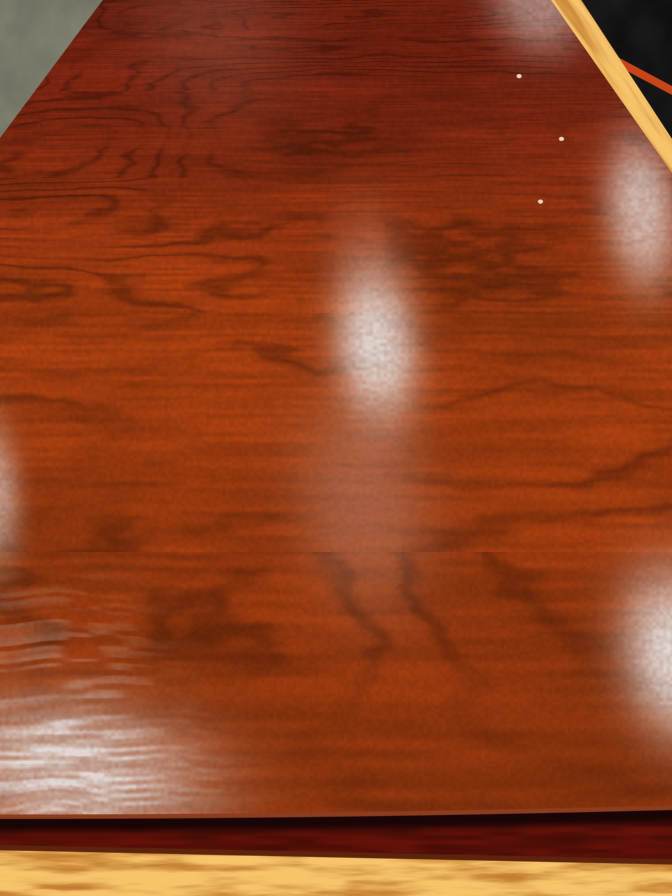
This texture is drawn by a Shadertoy shader. Its source:

```glsl
float hash(vec2 p) {
    vec3 q = fract(p.xyx * 0.1031);
    q += dot(q, q.yzx + 33.33);
    return fract((q.x + q.y) * q.z);
}

float noise(vec2 p) {
    vec2 i = floor(p), f = fract(p);
    f = f * f * (3.0 - 2.0 * f);
    return mix(mix(hash(i), hash(i + vec2(1, 0)), f.x),
               mix(hash(i + vec2(0, 1)), hash(i + vec2(1, 1)), f.x), f.y);
}

float fbm(vec2 p) {
    float sum = 0.0, amp = 0.5;
    for (int i = 0; i < 4; i++) {
        sum += amp * noise(p);
        p = p * 2.03 + 7.1;
        amp *= 0.5;
    }
    return sum;
}

// Antialiased step: 1 where the signed distance is positive
float inside(float d) {
    float w = 0.9 / iResolution.y;
    return smoothstep(-w, w, d);
}

// Soft elliptical reflection
float glow(vec2 uv, vec2 centre, vec2 radius) {
    vec2 d = (uv - centre) / radius;
    d.x += 0.15 * d.y;
    return exp(-pow(dot(d, d), 1.3));
}

vec3 cherryWood(vec2 uv) {
    // Perspective of the table top
    float depth = 1.0 / (1.345 - uv.y);
    vec2 p = vec2((uv.x - 0.49) * depth, depth);

    vec3 col = mix(vec3(0.58, 0.215, 0.055), vec3(0.43, 0.125, 0.06), smoothstep(0.62, 0.95, uv.y));
    float plank = floor((depth - 0.24) * 2.5);
    col *= 0.94 + 0.13 * hash(vec2(plank, 4.0));
    col *= 0.83 + 0.34 * fbm(p * vec2(2.5, 9.0) + 3.0);

    // Nested cathedral rings and fine streaks
    float field = noise(p * vec2(1.7, 4.6) + vec2(2.3, plank * 3.7)) + 0.22 * fbm(p * vec2(5.0, 14.0));
    float ring = pow(0.5 + 0.5 * cos(field * 44.0), 5.0);
    float fade = smoothstep(0.3, 0.6, noise(p * vec2(3.0, 8.0) + 20.0));
    col *= 1.0 - 0.24 * ring * (0.25 + 0.75 * fade);
    col *= 0.91 + 0.18 * noise(p * vec2(7.0, 130.0) + fbm(p * 6.0));
    return col * (0.95 + 0.1 * noise(uv * vec2(210.0, 280.0)));
}

vec3 addReflections(vec3 col, vec2 uv) {
    float streak = noise(uv * vec2(18.0, 210.0) + 3.0 * noise(uv * 12.0));
    float grit = 0.84 + 0.2 * noise(uv * vec2(190.0, 260.0)) + 0.12 * (streak - 0.5);

    float pink = 0.46 * glow(uv, vec2(0.54, 0.44), vec2(0.10, 0.12))
               + 0.20 * glow(uv, vec2(0.32, 0.97), vec2(0.12, 0.10))
               + 0.22 * glow(uv, vec2(0.55, 0.71), vec2(0.06, 0.07));
    float white = 0.93 * glow(uv, vec2(0.56, 0.615), vec2(0.062, 0.085))
                + 0.78 * glow(uv, vec2(0.955, 0.765), vec2(0.055, 0.085))
                + 0.95 * glow(uv, vec2(1.01, 0.27), vec2(0.085, 0.095))
                + 0.60 * glow(uv, vec2(-0.01, 0.45), vec2(0.04, 0.08))
                + 0.55 * glow(uv, vec2(0.80, 1.0), vec2(0.07, 0.06));
    // Streaky sheen near the front left corner
    white += glow(uv, vec2(0.10, 0.135), vec2(0.20, 0.085)) * (0.65 + 0.4 * streak);
    white += 0.25 * glow(uv, vec2(0.06, 0.26), vec2(0.16, 0.09)) * smoothstep(0.4, 0.9, streak);

    col = mix(col, vec3(0.75, 0.56, 0.50), clamp(pink * grit, 0.0, 1.0));
    return mix(col, vec3(0.89, 0.86, 0.85), clamp(white * grit, 0.0, 0.97));
}

vec3 paleWood(vec2 p) {
    float grain = fbm(p * vec2(9.0, 60.0));
    return mix(vec3(0.76, 0.49, 0.19), vec3(0.97, 0.77, 0.42), smoothstep(0.2, 0.65, grain));
}

void mainImage(out vec4 fragColor, in vec2 fragCoord) {
    vec2 uv = fragCoord / iResolution.xy;
    vec3 col = addReflections(cherryWood(uv), uv);

    // Small chips on the far half
    for (int i = 0; i < 3; i++) {
        float k = float(i);
        vec2 chip = vec2(0.76 + 0.09 * hash(vec2(k, 8.0)), 0.915 - 0.07 * k);
        vec2 d = (uv - chip) * vec2(0.75, 1.2);
        col = mix(col, vec3(0.93, 0.84, 0.74), inside(0.0028 - length(d)));
    }

    // Grey floor behind the left edge
    float left = uv.y - 0.846 - uv.x * 1.007;
    vec3 grey = vec3(0.48, 0.48, 0.42) * (0.9 + 0.2 * fbm(uv * 30.0));
    col = mix(col, grey, inside(left * 0.6));

    // Pale strip, dark floor and orange line behind the right edge
    float right = uv.x - 1.0 + (uv.y - 0.807) * 0.933;
    float outer = uv.x - 1.0 + (uv.y - 0.845) * 0.87;
    col = mix(col, paleWood(vec2(uv.y, right)), inside(right * 0.7));
    vec3 dark = vec3(0.08, 0.075, 0.08) * (0.6 + 0.9 * fbm(uv * 25.0));
    float stripe = abs(uv.y - 0.925 + (uv.x - 0.935) * 0.4);
    dark = mix(dark, vec3(0.78, 0.27, 0.10), inside(0.005 - stripe));
    col = mix(col, dark, inside(outer * 0.7));

    // Front rim, shadow gap, lower board and bench
    float front = 0.087 + 0.010 * uv.x * uv.x - uv.y;
    col = mix(col, vec3(0.55, 0.24, 0.12), inside(front + 0.004));
    col = mix(col, vec3(0.10, 0.02, 0.02), inside(front - 0.001));
    vec3 lower = vec3(0.34, 0.06, 0.03) * (0.8 + 0.4 * noise(uv * vec2(20.0, 200.0)));
    col = mix(col, lower, smoothstep(0.008, 0.022, front));
    float bench = 0.051 - 0.016 * uv.x - uv.y;
    col = mix(col, vec3(0.36, 0.14, 0.05), inside(bench + 0.006));
    col = mix(col, paleWood(uv * vec2(1.0, 1.6)), inside(bench));

    fragColor = vec4(col, 1.0);
}
```
